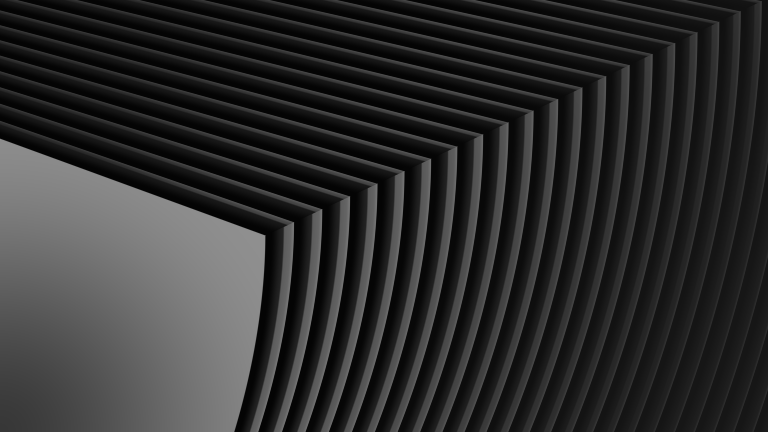
Give the GLSL for this background, as a WebGL 1 fragment shader.

```glsl
precision highp float;

uniform vec2 u_resolution;

// Quadratic series in the layer index: constant, linear, square (canvas heights, y down)
const vec3 CORNER_X = vec3(0.616, 0.0667, -0.000463);
const vec3 CORNER_Y = vec3(0.544, -0.0306, 0.000174);
const vec3 FOOT_X = vec3(0.544, 0.0556, -0.00023);
const float SIDE_BEND = 1.9;
const float SLOPE_FAR = 0.19;
const float SLOPE_GAIN = 0.175;
const float SLOPE_DECAY = 0.12;

// Grey levels
const float PANEL_DARK = 0.21;
const float PANEL_LIGHT = 0.56;
const float SIDE_RIM_NEAR = 0.42;
const float SIDE_RIM_FAR = 0.13;
const float TOP_RIM_LEFT = 0.18;
const float TOP_RIM_CORNER = 0.30;
const float FACE = 0.135;
const float SHADOW_NEAR = 0.015;
const float SHADOW_FAR = 0.085;
const float GLINT = 0.05;

// Rim widths as shares of the visible strip
const float SIDE_RIM_WIDTH = 0.38;
const float TOP_RIM_WIDTH = 0.24;

float series(vec3 c, float k) {
  return c.x + k * (c.y + k * c.z);
}

// Depth inside a layer: x below its top edge, y left of its curved side
vec2 layerDepth(vec2 q, float k) {
  vec2 corner = vec2(series(CORNER_X, k), series(CORNER_Y, k));
  float slope = SLOPE_FAR + SLOPE_GAIN * exp(-SLOPE_DECAY * k);
  float drop = clamp((q.y - corner.y) / (1.0 - corner.y), 0.0, 1.0);
  float sideX = mix(corner.x, series(FOOT_X, k), pow(drop, SIDE_BEND));
  return vec2(q.y - corner.y + slope * (corner.x - q.x), sideX - q.x);
}

// Strip profile: t runs from the outer edge (0) to the layer above (1)
float stripShade(float t, float aa, float rim, float rimWidth, float face, float shadow) {
  float faceLight = 1.0 - smoothstep(rimWidth, 0.85, t);
  float shade = mix(shadow, face, faceLight);
  float rimMask = 1.0 - smoothstep(rimWidth - aa, rimWidth + aa, t);
  shade = mix(shade, rim * (1.0 - 0.15 * t / rimWidth), rimMask);
  shade += GLINT * (1.0 - smoothstep(0.04, 0.12 + aa, t));
  return mix(shadow, shade, smoothstep(0.0, 1.3 * aa, t));
}

void main() {
  float pixel = 1.0 / u_resolution.y;
  vec2 q = gl_FragCoord.xy * pixel;
  q.y = 1.0 - q.y;

  // Light falls off towards the lower right
  float fade = smoothstep(1.0, 2.1, q.x + 0.5 * q.y);
  float shadow = mix(SHADOW_NEAR, SHADOW_FAR, fade);
  float face = mix(FACE, 0.105, fade);
  float shade = shadow;

  // Find the frontmost layer covering this point
  vec2 panelDepth = layerDepth(q, 0.0);
  vec2 inner = panelDepth;
  for (int i = 1; i <= 32; i++) {
    vec2 outer = layerDepth(q, float(i));
    if (min(outer.x, outer.y) > 0.0) {
      vec2 gap = max(outer - inner, vec2(0.0001));
      vec2 t = outer / gap;
      vec2 aa = pixel / gap;
      float cornerX = series(CORNER_X, float(i));
      float topRim = mix(TOP_RIM_LEFT, TOP_RIM_CORNER, smoothstep(0.2, 1.0, q.x / cornerX));
      topRim *= 1.0 - 0.5 * fade;
      float sideRim = mix(SIDE_RIM_NEAR, SIDE_RIM_FAR, fade);
      float top = stripShade(t.x, aa.x, topRim, TOP_RIM_WIDTH, 0.7 * face, shadow);
      float side = stripShade(t.y, aa.y, sideRim, SIDE_RIM_WIDTH, face, shadow);

      // Mitre the two strips along the line between corners
      float mitre = 0.7 * max(aa.x, aa.y);
      shade = mix(side, top, smoothstep(-mitre, mitre, t.y - t.x));
      break;
    }
    inner = outer;
  }

  // Front panel, brightening away from the lower left
  float glow = smoothstep(-0.05, 0.75, length(vec2(q.x, 1.0 - q.y)));
  float panel = mix(PANEL_DARK, PANEL_LIGHT, glow);
  float panelMask = smoothstep(0.0, 1.5 * pixel, min(panelDepth.x, panelDepth.y));
  shade = mix(shade, panel, panelMask);

  gl_FragColor = vec4(vec3(shade), 1.0);
}
```
